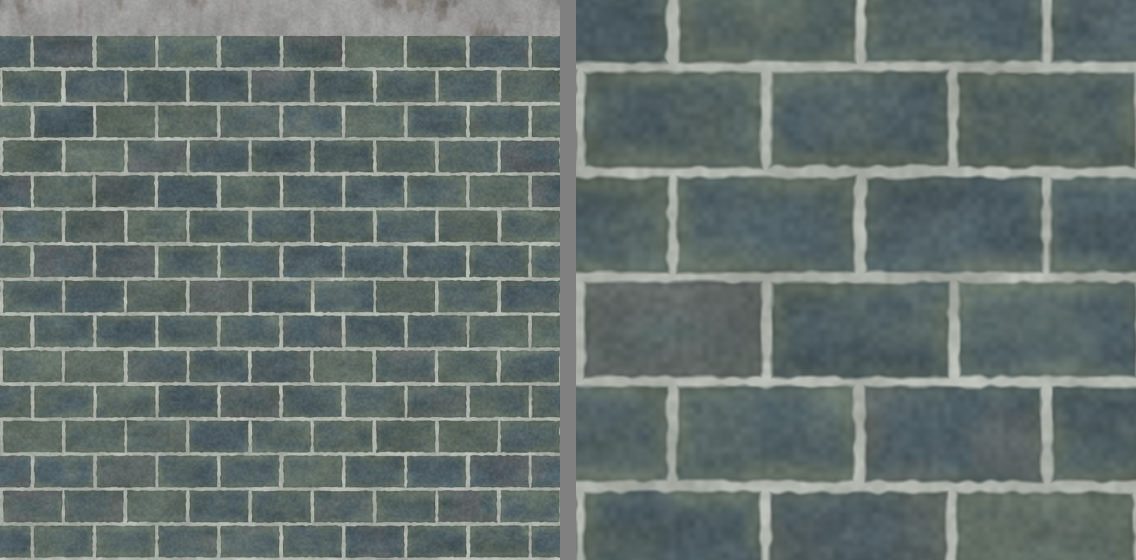
Left: the whole. Right: its middle third, enlarged.
A WebGL 1 fragment shader for this texture:

```glsl
precision highp float;
// Wall of glazed blue-green bricks in running bond under a plain concrete band.
// Distance to the nearest joint separates mortar from glaze; hashes tint each
// brick, and wrapping value noise adds mottling, grain and worn joint edges.

uniform vec2 u_resolution;

#define COLUMNS 9.0
#define ROWS 16.0
#define GRID_SHIFT vec2(0.02, 0.03)
#define JOINT_HALF 0.0031
#define SOFTNESS 0.0016
#define BAND_BOTTOM 0.9360
#define GLAZE_BLUE vec3(0.295, 0.358, 0.382)
#define GLAZE_GREEN vec3(0.385, 0.432, 0.392)
#define GLAZE_PLUM vec3(0.365, 0.370, 0.390)
#define MORTAR vec3(0.675, 0.695, 0.665)
#define CONCRETE vec3(0.610, 0.608, 0.605)

float hash(vec2 p) {
  vec3 q = fract(vec3(p.xyx) * 0.1031);
  q += dot(q, q.yzx + 33.33);
  return fract((q.x + q.y) * q.z);
}

// Value noise with a whole number of cells per canvas, so its sides join.
float noise(vec2 uv, vec2 cells) {
  vec2 p = uv * cells;
  vec2 i = floor(p);
  vec2 f = fract(p);
  f = f * f * (3.0 - 2.0 * f);
  vec2 a = mod(i, cells);
  vec2 b = mod(i + 1.0, cells);
  return mix(mix(hash(a), hash(vec2(b.x, a.y)), f.x),
             mix(hash(vec2(a.x, b.y)), hash(b), f.x), f.y);
}

float fractalNoise(vec2 uv, vec2 cells) {
  float sum = 0.0;
  float weight = 0.533;
  for (int i = 0; i < 4; i++) {
    sum += weight * noise(uv, cells);
    cells *= 2.0;
    weight *= 0.5;
  }
  return sum;
}

vec3 glaze(vec2 uv, vec2 id, float edge, float grain) {
  float tone = hash(id + 17.0);
  float mottle = fractalNoise(uv + floor(tone * 8.0) / 8.0, vec2(24.0, 32.0));
  float rim = 1.0 - smoothstep(0.004, 0.017, edge);

  // Blue pools in the middle, greener towards the rim
  float green = 0.75 * pow(hash(id + 3.0), 1.6) + 1.5 * (mottle - 0.5);
  vec3 color = mix(GLAZE_BLUE, GLAZE_GREEN, clamp(green + 0.6 * rim + 0.08, 0.0, 1.0));
  float plum = smoothstep(0.68, 1.0, hash(id + 41.0));
  color = mix(color, GLAZE_PLUM, 0.7 * plum * smoothstep(0.35, 0.65, mottle));

  // Brick tone, cloudy highlights and fine speckle
  float cloud = fractalNoise(uv, vec2(18.0, 40.0));
  color *= 0.95 + 0.09 * tone + 0.30 * (cloud - 0.5);
  color += 0.085 * (grain - 0.5);
  return color * (1.0 - 0.09 * (1.0 - smoothstep(0.003, 0.007, edge)));
}

vec3 concrete(vec2 uv, float grain) {
  float patches = fractalNoise(uv, vec2(16.0, 20.0));
  float streaks = noise(uv, vec2(90.0, 24.0));
  vec3 color = CONCRETE + 0.16 * (patches - 0.5) + 0.05 * (streaks - 0.5);
  float stain = smoothstep(0.60, 0.80, fractalNoise(uv, vec2(28.0, 14.0)));
  color -= stain * vec3(0.11, 0.12, 0.14);
  return color + 0.07 * (grain - 0.5);
}

void main() {
  vec2 uv = gl_FragCoord.xy / u_resolution;
  vec2 grid = vec2(COLUMNS, ROWS);
  float soft = max(SOFTNESS, 0.75 / min(u_resolution.x, u_resolution.y));
  float grain = 0.6 * noise(uv, vec2(256.0)) + 0.4 * noise(uv + 0.37, vec2(170.0));

  // Running bond: alternate courses move by half a brick
  vec2 p = uv * grid - GRID_SHIFT;
  float row = floor(p.y);
  p.x += 0.5 * (1.0 - mod(row, 2.0));
  vec2 id = vec2(mod(floor(p.x), COLUMNS), mod(row, ROWS));

  // Distance to the joint centre, with slight misalignment and ragged edges
  vec2 jitter = vec2(hash(id + 7.0), hash(id + 29.0)) - 0.5;
  vec2 local = (fract(p) - 0.5) / grid + jitter * vec2(0.0016, 0.0009);
  vec2 gap = 0.5 / grid - abs(local);
  float edge = min(gap.x, gap.y);
  float ragged = edge + 0.0022 * (noise(uv, vec2(150.0)) - 0.5);
  float brick = smoothstep(JOINT_HALF - soft, JOINT_HALF + soft, ragged);

  // Mortar, paler in patches and dirty in places
  float dirt = fractalNoise(uv, vec2(30.0, 30.0));
  vec3 mortar = MORTAR + 0.20 * (0.5 - dirt) + 0.09 * (grain - 0.5);

  vec3 color = mix(mortar, glaze(uv, id, edge, grain), brick);

  // Concrete band along the top
  float band = smoothstep(BAND_BOTTOM - soft, BAND_BOTTOM + soft, uv.y);
  color = mix(color, concrete(uv, grain), band);

  gl_FragColor = vec4(clamp(color, 0.0, 1.0), 1.0);
}
```
